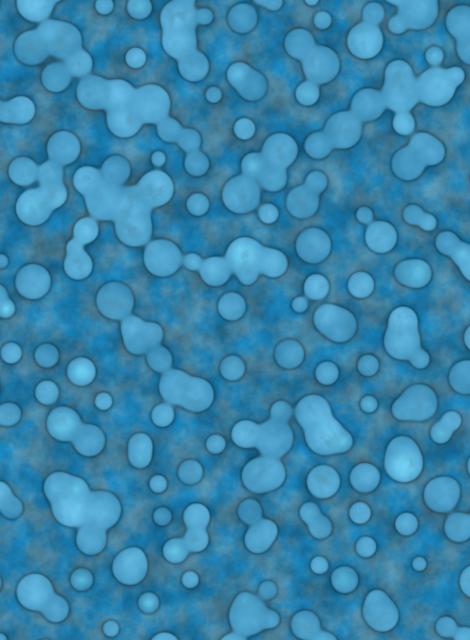
Reproduce this texture procedurally as a Shadertoy shader.

```glsl
vec3 hash3(vec2 cell) {
    vec3 h = fract(cell.xyx * vec3(0.1031, 0.1030, 0.0973));
    h += dot(h, h.yxz + 33.33);
    return fract((h.xxy + h.yzz) * h.zyx);
}

vec2 gradientAt(vec2 corner) {
    float angle = 6.2832 * hash3(corner + 71.0).x;
    return vec2(cos(angle), sin(angle));
}

float gradientNoise(vec2 p) {
    vec2 i = floor(p), f = fract(p);
    vec2 u = f * f * f * (f * (f * 6.0 - 15.0) + 10.0);
    vec2 e = vec2(0.0, 1.0);
    float low = mix(dot(gradientAt(i), f), dot(gradientAt(i + e.yx), f - e.yx), u.x);
    float high = mix(dot(gradientAt(i + e), f - e), dot(gradientAt(i + 1.0), f - 1.0), u.x);
    return mix(low, high, u.y);
}

float fbm(vec2 p) {
    float sum = 0.0, amplitude = 0.65;
    for (int octave = 0; octave < 4; octave++) {
        sum += amplitude * gradientNoise(p);
        p = mat2(1.6, 1.2, -1.2, 1.6) * p + 5.3;
        amplitude *= 0.6;
    }
    return sum;
}

// Returns the smooth distance to the merged drops, their tone and their glow
vec3 drops(vec2 p) {
    vec2 home = floor(p);
    float field = 0.0, weightSum = 0.0;
    vec2 shade = vec2(0.0);
    for (int y = -2; y <= 2; y++)
    for (int x = -2; x <= 2; x++) {
        vec2 cell = home + vec2(x, y);
        vec3 place = hash3(cell);
        vec3 kind = hash3(cell + 193.0);
        if (kind.x > 0.86) continue;
        float radius = mix(0.18, 0.51, place.z);
        float d = length(p - cell - place.xy) - radius;
        float weight = exp(-6.0 * d);
        field += exp(-10.0 * d);
        weightSum += weight;
        shade += weight * vec2(kind.y, pow(kind.z, 9.0) * (1.3 - place.z));
    }
    return vec3(-log(field + 1e-6) / 10.0, shade / (weightSum + 1e-6));
}

void mainImage(out vec4 fragColor, in vec2 fragCoord) {
    vec2 p = 17.0 * fragCoord / iResolution.y;
    float pixel = 17.0 / iResolution.y;

    // Mottled water
    float haze = fbm(p * 1.3);
    float murk = fbm(p * 1.1 + 40.0);
    vec3 water = mix(vec3(0.09, 0.48, 0.68), vec3(0.30, 0.52, 0.62), smoothstep(-0.4, 0.4, haze));
    water *= 1.0 + 0.38 * murk;

    // Soft shadow around the drops
    vec3 drop = drops(p);
    float d = drop.x;
    water *= 1.0 - 0.16 * exp(-max(d, 0.0) * 9.0);

    // Drop body: soft clouds, paler centre, occasional cyan glow
    float cloud = fbm(p * 0.8 + 17.0);
    float depth = smoothstep(0.0, 0.35, -d);
    float light = 0.05 + 0.6 * drop.y + 0.28 * depth + 0.65 * cloud;
    vec3 body = mix(vec3(0.22, 0.54, 0.70), vec3(0.39, 0.73, 0.89), clamp(light, -0.2, 1.15));
    body = mix(body, vec3(0.29, 0.55, 0.67), 0.55 * depth * smoothstep(0.0, 0.4, haze));
    body += vec3(0.10, 0.20, 0.14) * drop.z * depth;

    // Thin dark rim
    vec3 color = mix(body, water, smoothstep(-pixel, pixel, d));
    color *= 1.0 - 0.17 * exp(-pow((d - 0.01) / 0.045, 2.0));
    fragColor = vec4(clamp(color, 0.0, 1.0), 1.0);
}
```
